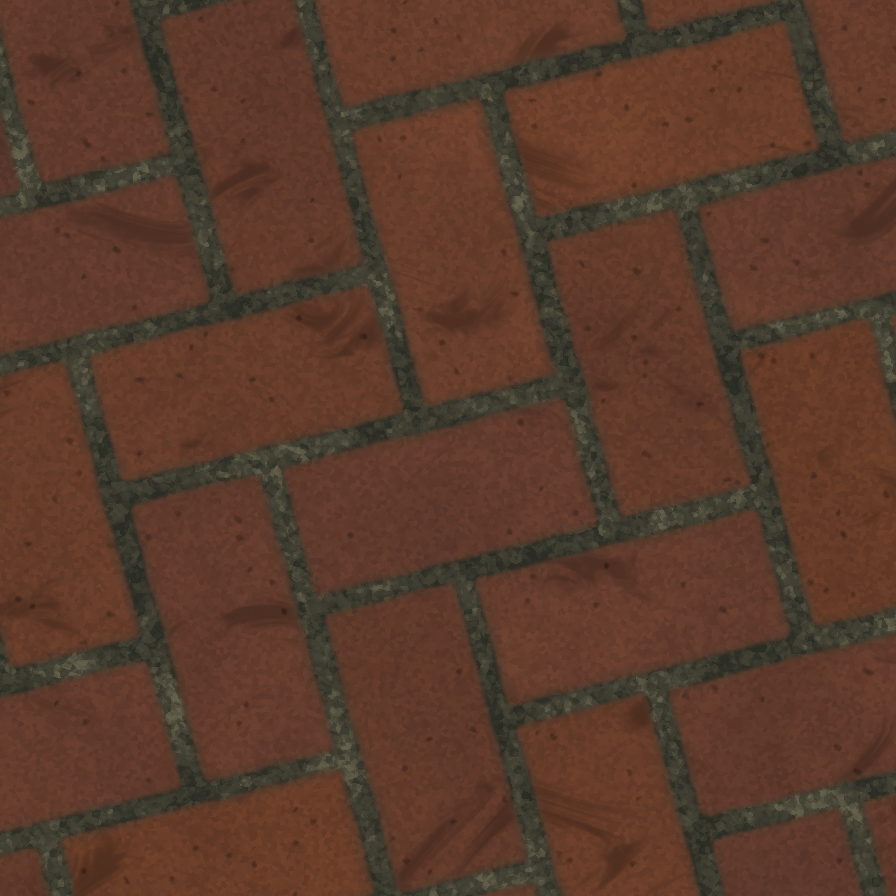
Write a Shadertoy shader that draws this texture.

```glsl
// Tilted herringbone paving of worn red bricks with gritty grey-green mortar.

// Layout, in canvas units: one step across and one down a half brick
const vec2 ANCHOR = vec2(0.592, 0.740);
const vec2 STEP_ACROSS = vec2(0.1699, 0.0423);
const vec2 STEP_DOWN = vec2(0.0456, -0.1667);

// Brick shape, in brick widths
const float JOINT_WIDTH = 0.142;
const float CORNER_RADIUS = 0.05;
const float EDGE_SOFTNESS = 0.018;
const float EDGE_WOBBLE = 0.012;
const float PLACEMENT_JITTER = 0.022;

// Colours
const vec3 BRICK_LIGHT = vec3(0.430, 0.253, 0.178);
const vec3 BRICK_DARK = vec3(0.355, 0.212, 0.158);
const vec3 BRICK_RIM = vec3(0.320, 0.230, 0.172);
const vec3 WARM_TINT = vec3(0.035, 0.012, -0.020);
const vec3 MORTAR_DARK = vec3(0.165, 0.172, 0.140);
const vec3 MORTAR_MID = vec3(0.260, 0.252, 0.200);
const vec3 MORTAR_LIGHT = vec3(0.390, 0.375, 0.295);

// Wear
const float GRAIN_SCALE = 34.0;
const float GRAIN_STRENGTH = 0.13;
const float GRIT_SCALE = 19.0;
const float PIT_SCALE = 7.0;
const float STAIN_STRENGTH = 0.28;

vec2 hash2(vec2 p) {
    vec3 q = fract(p.xyx * vec3(0.1031, 0.1030, 0.0973));
    q += dot(q, q.yzx + 33.33);
    return fract((q.xx + q.yz) * q.zy);
}

// Cellular noise: x = distance to the nearest point, y = random value of its cell
vec2 cellular(vec2 p) {
    vec2 base = floor(p);
    vec2 nearest = vec2(9.0, 0.0);
    for (int j = -1; j <= 1; j++)
    for (int i = -1; i <= 1; i++) {
        vec2 cell = base + vec2(i, j);
        float dist = length(cell + hash2(cell) - p);
        if (dist < nearest.x) nearest = vec2(dist, hash2(cell + 71.7).x);
    }
    return nearest;
}

// Layered, warped sines, roughly -1 to 1
float waves(vec2 p) {
    float sum = 0.0, amplitude = 0.55;
    for (int i = 0; i < 5; i++) {
        p += 0.7 * sin(p.yx * 1.3 + float(i) * 1.9);
        sum += amplitude * sin(p.x) * sin(p.y + 1.1);
        p = mat2(1.5, 1.1, -1.1, 1.5) * p + 4.3;
        amplitude *= 0.62;
    }
    return sum;
}

float roundedBox(vec2 p, vec2 halfSize, float radius) {
    vec2 q = abs(p) - halfSize + radius;
    return length(max(q, 0.0)) + min(max(q.x, q.y), 0.0) - radius;
}

// Herringbone: finds the brick's first cell and its size in cells
void findBrick(vec2 p, out vec2 origin, out vec2 size) {
    origin = floor(p);
    float phase = mod(origin.x - origin.y, 4.0);
    bool upright = phase < 0.5 || phase > 2.5;
    size = upright ? vec2(1.0, 2.0) : vec2(2.0, 1.0);
    if (phase > 2.5) origin.y -= 1.0;
    else if (phase > 1.5) origin.x -= 1.0;
}

vec3 brickColor(vec2 p, vec2 id, float d, float grain) {
    float blotch = waves(p * 2.1 + id * 40.0);
    float tone = 0.58 + 0.5 * (id.x - 0.5) + 0.38 * blotch;
    vec3 color = mix(BRICK_DARK, BRICK_LIGHT, clamp(tone, -0.2, 1.25));
    color += WARM_TINT * (id.y - 0.45);

    // Smudges, stretched a little, and scattered dark pits
    float stain = smoothstep(0.3, 0.85, waves(p * vec2(2.6, 3.9) + id.yx * 60.0));
    vec2 pit = cellular(p * PIT_SCALE + waves(p * 9.0) * 0.2);
    float pitMask = smoothstep(0.22, 0.04, pit.x) * step(0.86, pit.y);
    color *= 1.0 - STAIN_STRENGTH * stain * (0.6 + 0.4 * grain) - 0.25 * pitMask;

    // Dusty, darker rim
    float rim = smoothstep(-0.075, 0.0, d + 0.02 * blotch);
    color = mix(color, BRICK_RIM, 0.65 * rim);
    return color * (1.0 + GRAIN_STRENGTH * (grain - 0.5));
}

vec3 mortarColor(vec2 p, float d, float grain) {
    vec2 grit = cellular(p * GRIT_SCALE + 0.5 * waves(p * 8.0));
    float tone = 0.43 + 0.32 * waves(p * 3.3 + 9.0) + 0.42 * (grit.y - 0.5)
               + 0.3 * (grain - 0.5) - 0.15 * (grit.x - 0.4);
    tone -= 0.16 * smoothstep(0.035, 0.0, d);
    vec3 color = mix(MORTAR_DARK, MORTAR_MID, smoothstep(0.0, 0.55, tone));
    return mix(color, MORTAR_LIGHT, smoothstep(0.5, 0.95, tone));
}

void mainImage(out vec4 fragColor, in vec2 fragCoord) {
    vec2 uv = fragCoord / iResolution.y;
    vec2 p = inverse(mat2(STEP_ACROSS, STEP_DOWN)) * (uv - ANCHOR);
    float pixel = 1.0 / (iResolution.y * length(STEP_ACROSS));

    vec2 origin, size;
    findBrick(p, origin, size);
    vec2 id = hash2(origin + 37.0);

    // Distance to the brick, shifted slightly and with a ragged edge
    vec2 local = p - origin - 0.5 * size + PLACEMENT_JITTER * (id - 0.5);
    float d = roundedBox(local, 0.5 * (size - JOINT_WIDTH), CORNER_RADIUS);
    d += EDGE_WOBBLE * waves(p * 6.0);

    float grain = cellular(p * GRAIN_SCALE).y;
    float soft = EDGE_SOFTNESS + 0.7 * pixel;
    float mortar = smoothstep(-soft, soft, d);
    vec3 color = mix(brickColor(p, id, d, grain), mortarColor(p, d, grain), mortar);
    fragColor = vec4(color, 1.0);
}
```
